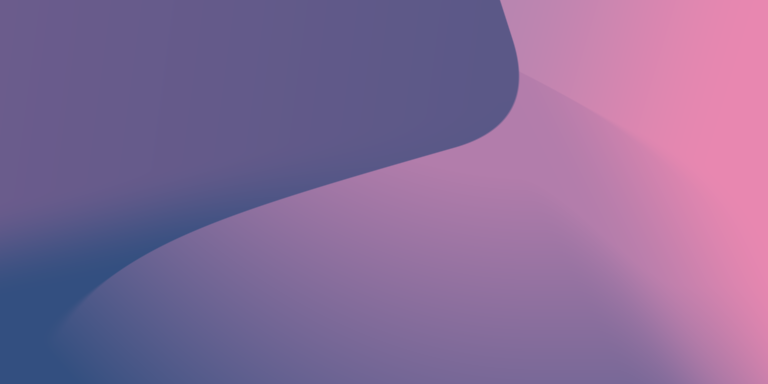
Write a WebGL 1 fragment shader that draws this background.

```glsl
precision highp float;
// Soft abstract backdrop: an indigo rounded sheet over a mauve hill and a pink sky.

uniform vec2 u_resolution;

const vec3 PLUM = vec3(0.42, 0.36, 0.55);
const vec3 INDIGO = vec3(0.355, 0.345, 0.53);
const vec3 DEEP_BLUE = vec3(0.20, 0.31, 0.50);
const vec3 MAUVE = vec3(0.70, 0.49, 0.67);
const vec3 LILAC = vec3(0.72, 0.52, 0.69);
const vec3 PINK = vec3(0.91, 0.53, 0.69);

// Smooth maximum: intersects two distances with a rounded corner.
float smoothMax(float a, float b, float radius) {
  float h = max(radius - abs(a - b), 0.0) / radius;
  return max(a, b) + 0.25 * radius * h * h;
}

// Coverage of the inside (negative side) of a distance.
float coverage(float distance, float softness) {
  return 1.0 - smoothstep(-softness, softness, distance);
}

// Signed distance to the sheet: curved lower edge, leaning right edge.
float sheetDistance(vec2 p) {
  float bend = 0.39 * exp(-5.2 * p.x);
  float slope = 0.28 + 5.2 * bend;
  float lower = (0.285 + 0.28 * p.x - bend - p.y) / sqrt(1.0 + slope * slope);
  float right = (p.x - 1.302 - 0.32 * (1.0 - p.y)) / sqrt(1.0 + 0.32 * 0.32);
  return smoothMax(lower, right, 0.23);
}

// Approximate distance to the hill, whose ridge falls to the right.
float hillDistance(vec2 p) {
  float x = p.x - 1.344;
  float ridge = 0.818 - 0.5 * x - 0.2 * x * x;
  return (p.y - ridge) * 0.86;
}

vec3 skyColor(vec2 p) {
  return mix(LILAC, PINK, smoothstep(1.2, 1.95, p.x - 0.3 * (p.y - 0.8)));
}

// Blue at the lower left, mauve at the crest, pink at the far right.
vec3 hillColor(vec2 p) {
  float reach = max(1.4 - p.x, 0.0);
  float diagonal = p.x + 0.5 * p.y;
  float light = 0.545 - 0.38 * reach * reach + 0.84 * p.y;
  light += 0.24 * smoothstep(1.62, 1.9, diagonal);
  vec3 color = mix(DEEP_BLUE, MAUVE, clamp(light, 0.0, 1.0));
  return mix(color, PINK, smoothstep(1.72, 2.2, diagonal));
}

// Plum to indigo, with a blue shadow that thins out along the lower edge.
vec3 sheetColor(vec2 p) {
  float across = clamp(0.75 * p.x + 0.1 * (1.0 - p.y), 0.0, 1.0);
  float shadow = 1.0 - smoothstep(-0.12, 0.14, p.y - 0.34 - 0.2 * p.x);
  shadow *= mix(1.0, 0.2, smoothstep(0.4, 1.2, p.x));
  return mix(mix(PLUM, INDIGO, across), DEEP_BLUE, shadow);
}

void main() {
  // Canvas units: x runs 0 to 2, y runs 0 to 1.
  vec2 p = gl_FragCoord.xy / u_resolution * vec2(2.0, 1.0);
  float pixel = 1.0 / u_resolution.y;

  // Edges blur where the layers melt together.
  float hillBlur = pixel + 0.06 * smoothstep(1.5, 2.0, p.x);
  float sheetBlur = pixel + 0.03 * (1.0 - smoothstep(0.05, 0.3, p.x));

  vec3 color = skyColor(p);
  color = mix(color, hillColor(p), coverage(hillDistance(p), hillBlur));
  color = mix(color, sheetColor(p), coverage(sheetDistance(p), sheetBlur));
  gl_FragColor = vec4(color, 1.0);
}
```
